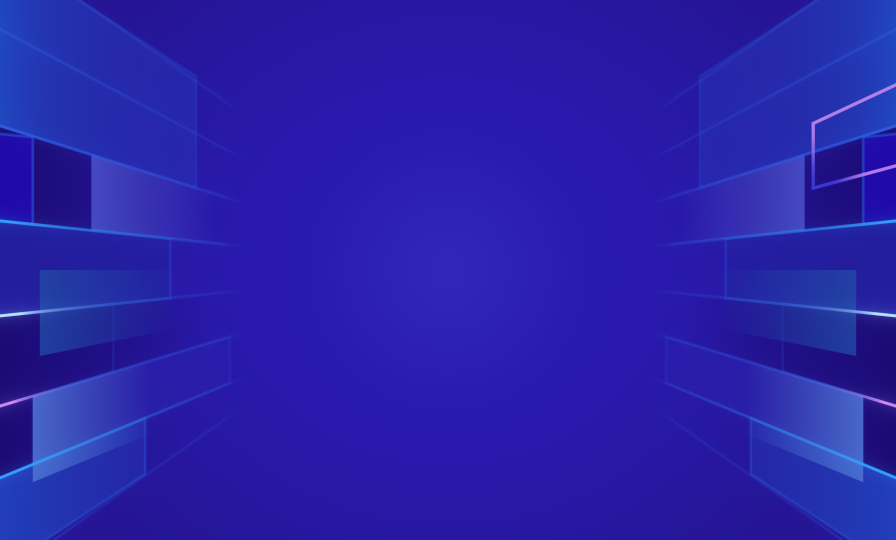
A Shadertoy shader for this background:

```glsl
// Deep blue hall with mirrored walls of translucent panels and glowing perspective lines.

float pixelSize() { return 1.0 / iResolution.y; }

// Soft step: 1 where the signed distance is positive
float inside(float d) { return clamp(0.5 + d / pixelSize(), 0.0, 1.0); }

// Height of a sloped rail (start, slope) at x
float rail(vec2 r, float x) { return r.x + r.y * x; }

// Signed distance to a panel between two vertical sides and two rails
float panelDist(vec2 p, vec2 sides, vec2 top, vec2 bottom) {
    float dx = min(p.x - sides.x, sides.y - p.x);
    float dTop = (p.y - rail(top, p.x)) / sqrt(1.0 + top.y * top.y);
    float dBottom = (rail(bottom, p.x) - p.y) / sqrt(1.0 + bottom.y * bottom.y);
    return min(dx, min(dTop, dBottom));
}

float stroke(float d, float width) {
    return smoothstep(width + pixelSize(), width - pixelSize() * 0.5, abs(d));
}

// Panel with a fill fading along x and a faint outline
void addPanel(inout vec3 col, vec2 p, vec2 sides, vec2 top, vec2 bottom,
              vec3 tint, vec2 alpha, float outline) {
    float d = panelDist(p, sides, top, bottom);
    float along = clamp((p.x - sides.x) / (sides.y - sides.x), 0.0, 1.0);
    col = mix(col, tint, inside(d) * mix(alpha.x, alpha.y, along));
    col = mix(col, vec3(0.15, 0.32, 0.85), stroke(d, 0.002) * outline);
}

// Line along a rail with a soft halo, fading towards the hall
void addRail(inout vec3 col, vec2 p, vec2 r, vec3 tint, float strength, float reach) {
    float d = (p.y - rail(r, p.x)) / sqrt(1.0 + r.y * r.y);
    float fade = strength * exp(-p.x / reach) * smoothstep(0.465, 0.40, p.x);
    col = mix(col, tint, (stroke(d, 0.0022) + 0.2 * exp(-abs(d) * 90.0)) * min(fade, 0.8));
}

void mainImage(out vec4 fragColor, in vec2 fragCoord) {
    vec2 uv = fragCoord / iResolution.xy;
    // Mirrored wall space: x from the nearer side, y down from the top
    vec2 p = vec2(min(uv.x, 1.0 - uv.x) * 1.667, 1.0 - uv.y);

    // Backdrop
    vec2 c = (uv - 0.5) * vec2(1.667, 1.0);
    vec3 col = mix(vec3(0.185, 0.145, 0.715), vec3(0.16, 0.10, 0.68), smoothstep(0.0, 0.32, length(c)));
    col = mix(col, vec3(0.145, 0.08, 0.58), smoothstep(0.3, 0.85, length(c * vec2(0.95, 1.1))));

    // Rails that carry the panels
    vec2 r1 = vec2(0.233, 0.315), r2 = vec2(0.409, 0.104), r3 = vec2(0.585, -0.104);
    vec2 r4 = vec2(0.752, -0.30), r5 = vec2(0.885, -0.41);
    vec2 ceiling = vec2(-0.096, 0.65), ground = vec2(1.07, -0.70);

    // Dark recesses
    vec3 shade = vec3(0.10, 0.03, 0.43);
    addPanel(col, p, vec2(0.0, 0.30), r1, r2, shade, vec2(0.85, 0.1), 0.0);
    addPanel(col, p, vec2(0.0, 0.40), r3, r4, shade, vec2(0.9, 0.0), 0.0);
    addPanel(col, p, vec2(0.0, 0.25), r4, r5, shade, vec2(0.85, 0.0), 0.0);

    // Upper wall
    addPanel(col, p, vec2(-0.1, 0.365), ceiling, r1, vec3(0.15, 0.19, 0.70), vec2(0.65, 0.5), 0.22);
    float upper = inside(panelDist(p, vec2(-0.1, 0.365), ceiling, r1));
    col = mix(col, vec3(0.12, 0.31, 0.77), upper * 0.8 * exp(-p.x * 9.0));

    // Second row
    addPanel(col, p, vec2(-0.1, 0.061), vec2(0.248, 0.1), vec2(0.411, 0.1),
             vec3(0.13, 0.04, 0.70), vec2(0.85), 0.6);
    addPanel(col, p, vec2(0.17, 0.40), r1, r2, vec3(0.29, 0.31, 0.79), vec2(0.9, 0.0), 0.0);

    // Middle row
    addPanel(col, p, vec2(-0.1, 0.317), r2, r3, vec3(0.13, 0.13, 0.63), vec2(0.8, 0.55), 0.35);
    addPanel(col, p, vec2(-0.1, 0.211), r3, r4, vec3(0.12, 0.06, 0.52), vec2(0.2), 0.2);
    addPanel(col, p, vec2(0.074, 0.33), vec2(0.5, 0.0), vec2(0.674, -0.2),
             vec3(0.13, 0.28, 0.65), vec2(0.85, 0.0), 0.0);

    // Lower rows
    addPanel(col, p, vec2(0.061, 0.428), r4, r5, vec3(0.17, 0.15, 0.70), vec2(0.6, 0.2), 0.15);
    addPanel(col, p, vec2(-0.1, 0.27), r5, vec2(1.056, -0.66),
             vec3(0.13, 0.29, 0.77), vec2(0.95, 0.3), 0.45);
    addPanel(col, p, vec2(0.061, 0.28), r4, vec2(0.918, -0.41),
             vec3(0.31, 0.46, 0.82), vec2(0.85, 0.0), 0.0);

    // Glowing rails
    vec3 blue = vec3(0.18, 0.38, 0.90), cyan = vec3(0.20, 0.65, 1.0);
    addRail(col, p, vec2(0.054, 0.53), blue, 0.35, 0.5);
    addRail(col, p, vec2(-0.103, 0.695), blue, 0.22, 0.8);
    addRail(col, p, r1, blue, 0.75, 0.35);
    addRail(col, p, r2, cyan, 0.85, 0.22);
    addRail(col, p, r3, blue, 0.5, 0.35);
    addRail(col, p, r3, vec3(0.75, 0.92, 1.0), 1.5, 0.06);
    addRail(col, p, r4, blue, 0.5, 0.4);
    addRail(col, p, r4, vec3(0.85, 0.55, 0.95), 1.3, 0.05);
    addRail(col, p, r5, cyan, 1.0, 0.18);
    addRail(col, p, ground, blue, 0.25, 0.6);

    // Bright frame on the right wall only
    float frame = panelDist(p, vec2(-0.1, 0.154), vec2(0.157, 0.465), vec2(0.307, 0.268));
    vec3 frameTint = mix(vec3(0.80, 0.55, 0.95), vec3(0.25, 0.25, 0.88),
                         smoothstep(0.23, 0.34, p.y) * smoothstep(0.05, 0.12, p.x));
    col = mix(col, frameTint, stroke(frame, 0.0026) * 0.85 * step(0.5, uv.x));

    fragColor = vec4(col, 1.0);
}
```
